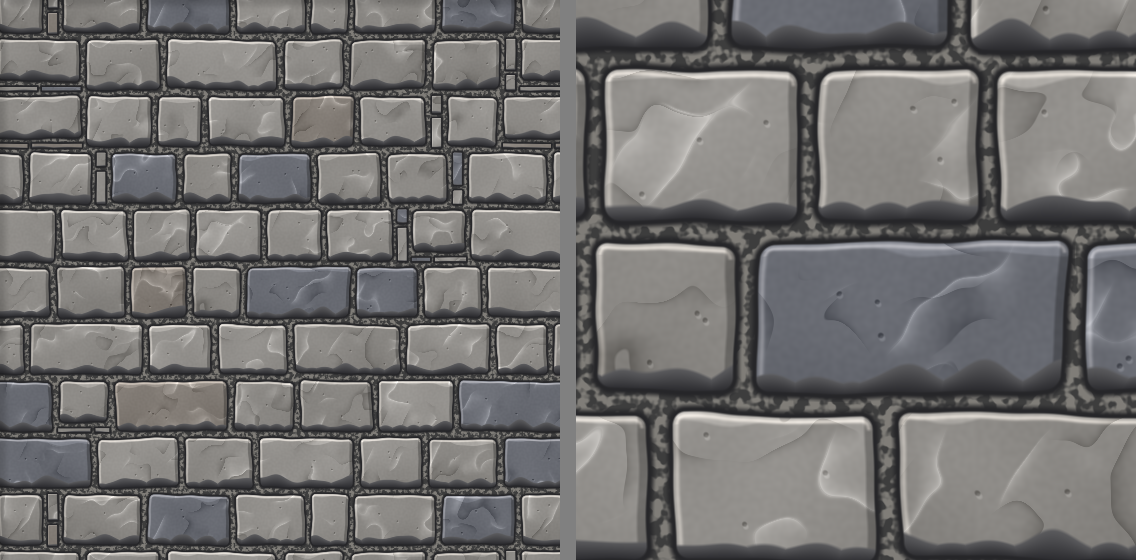
Left, the full canvas; right, a detail of the centre.
Reproduce this texture procedurally as a WebGL 1 fragment shader.

```glsl
precision highp float;
// Grey hand-cut stone wall: nine tiling courses of bevelled, chipped blocks in gritty mortar.
uniform vec2 u_resolution;

float hash(vec2 p) {
  vec3 q = fract(p.xyx * 0.1031);
  q += dot(q, q.yzx + 33.33);
  return fract((q.x + q.y) * q.z);
}

float corner(vec2 cell, vec2 offset) {
  float angle = 6.2832 * hash(cell);
  return dot(vec2(cos(angle), sin(angle)), offset);
}

// Gradient noise, about -0.7 to 0.7
float noise(vec2 p) {
  vec2 i = floor(p), f = p - i, u = f * f * f * (f * (f * 6.0 - 15.0) + 10.0);
  vec2 e = vec2(1.0, 0.0);
  return mix(mix(corner(i, f), corner(i + e, f - e), u.x),
             mix(corner(i + e.yx, f - e.yx), corner(i + 1.0, f - 1.0), u.x), u.y);
}

// Jittered joint position, wrapping after count stones
float joint(float i, float row, float count) {
  return i + 0.58 * (hash(vec2(mod(i, count), row) + 11.0) - 0.5);
}

// One inside a strip of the given width, zero beyond it
float band(float dist, float width) {
  return 1.0 - smoothstep(width - 0.012, width + 0.012, dist);
}

// Scar with one sharp side and one fading side
float chip(float n) {
  return smoothstep(0.0, 0.015, n) * exp(-8.0 * max(n, 0.0));
}

// Stone surface; c is centred, ext the half size, d the signed distance, s the scale
vec3 stone(vec2 c, vec2 ext, float d, float s, vec2 id, vec2 g) {
  float tone = hash(id + 4.4);
  vec3 col = vec3(0.555, 0.545, 0.53) + 0.05 * (hash(id + 9.2) - 0.5);
  col = mix(col, vec3(0.41, 0.42, 0.45), step(0.9, tone));
  col = mix(col, vec3(0.5, 0.475, 0.45), step(tone, 0.12));
  col += 0.05 * noise(g * 1.3) + 0.04 * c.y + 0.018 * noise(g * 22.0);

  // Diagonal chisel scars
  vec2 k = mat2(0.8, -0.6, 0.6, 0.8) * g * vec2(1.0, 1.0);
  k = k * vec2(1.1, 2.0) + 0.35 * noise(g * 3.0);
  float scar = noise(k), mask = smoothstep(-0.05, 0.3, noise(g * 1.6 + 7.0));
  col += mask * (0.16 * chip(scar) + 0.12 * exp(-70.0 * abs(scar)));
  col -= 0.13 * smoothstep(-0.05, 0.3, noise(g * 1.4 + 23.0)) * chip(noise(k * 1.3 + 40.0));

  // Small pits
  for (int j = 0; j < 3; j++) {
    vec2 at = vec2(hash(id + float(j) * 3.1 + 0.7), hash(id + float(j) * 5.3 + 1.9));
    vec2 o = c - 1.4 * ext * (at - 0.5);
    float big = step(0.6, s);
    col += 0.08 * big * (1.0 - smoothstep(0.008, 0.024, length(o + vec2(-0.008, 0.016))));
    col -= 0.16 * big * (1.0 - smoothstep(0.008, 0.022, length(o)));
  }

  // Bevels: light above and left, dark to the right and below
  float low = c.y + ext.y, top = ext.y - c.y, left = c.x + ext.x, right = ext.x - c.x;
  float topWidth = s * (0.05 + 0.16 * max(noise(g * vec2(2.0, 0.6) + 3.0), 0.0));
  float lowWidth = s * (0.08 + 0.24 * abs(noise(g * vec2(2.2, 0.8) + 15.0)));
  float below = band(low, lowWidth);
  col *= 1.0 + 0.18 * band(top, topWidth) + 0.1 * band(left, 0.055 * s);
  col *= 1.0 - 0.25 * band(right, 0.065 * s);
  vec3 underside = mix(vec3(0.15, 0.15, 0.165), vec3(0.36, 0.36, 0.37), clamp(low / lowWidth, 0.0, 1.0));
  col = mix(col, underside, below);

  // Bright rim and dark outline
  float rim = (d + 0.038 * s) / 0.014;
  float lit = max(band(top, 0.09 * s), 0.6 * band(left, 0.09 * s)) * (1.0 - below);
  col += vec3(0.2, 0.19, 0.18) * lit * exp(-rim * rim);
  return mix(col, vec3(0.15, 0.15, 0.16), smoothstep(-0.022, -0.005, d));
}

void main() {
  vec2 uv = gl_FragCoord.xy / u_resolution;
  vec2 q = (uv - vec2(0.0, 0.021)) / 0.1016;   // one unit per course
  float px = 1.0 / (0.1016 * u_resolution.y);

  // Course and stone cell
  float row = mod(floor(q.y), 9.0);
  float count = 6.0 + step(0.5, hash(vec2(row, 3.0)));
  float pitch = 9.2 / count;
  float x = mod(q.x + 9.2 * hash(vec2(row, 7.0)), 9.2) / pitch;
  float i = floor(x);
  i += step(joint(i + 1.0, row, count), x) - step(x, joint(i, row, count));
  float start = joint(i, row, count);
  vec2 p = vec2((x - start) * pitch, fract(q.y));
  vec2 lo = vec2(0.0), hi = vec2((joint(i + 1.0, row, count) - start) * pitch, 1.0);
  vec2 id = vec2(mod(i, count), row);

  // Filler slivers beside or below some stones
  float split = 0.3 + 0.4 * hash(id + 61.0);
  if (hi.x > 1.0 && hash(id + 31.0) > 0.88) {
    float cut = hi.x - 0.25;
    if (p.x > cut) {
      lo.x = cut;
      if (p.y > split) lo.y = split; else hi.y = split;
      id += 100.0 + lo.y;
    } else hi.x = cut;
  } else if (hash(id + 47.0) > 0.8) {
    if (p.y < 0.15) {
      split *= hi.x;
      hi.y = 0.15;
      if (p.x > split) lo.x = split; else hi.x = split;
      id += 200.0 + lo.x;
    } else lo.y = 0.15;
  }

  // Uneven rounded block
  vec2 c = p - 0.5 * (lo + hi), ext = 0.5 * (hi - lo);
  float s = clamp(min(ext.x, ext.y) / 0.4, 0.15, 1.0);
  vec2 g = p + 60.0 * vec2(hash(id + 1.3), hash(id + 8.1));
  vec2 skew = vec2(hash(id + 2.7), hash(id + 5.9)) - 0.5;
  c += s * vec2(0.07, 0.06) * skew * c.yx;
  c += 0.03 * s * vec2(noise(g * 2.5), noise(g * 2.5 + 19.0));
  ext -= mix(0.022, 0.045, s) + 0.025 * s * hash(id + 6.6);
  vec2 b = abs(c) - ext + 0.09 * s;
  float d = length(max(b, 0.0)) + min(max(b.x, b.y), 0.0) - 0.09 * s;

  // Gritty mortar, shadowed beside the stones
  vec2 m = mod(q, vec2(9.2, 9.0));
  float grit = smoothstep(-0.2, 0.25, noise(m * 14.0) + 0.5 * noise(m * 31.0));
  vec3 mortar = mix(vec3(0.24, 0.24, 0.24), vec3(0.5, 0.49, 0.47), grit);
  mortar = mix(vec3(0.15, 0.15, 0.16), mortar, smoothstep(0.0, 0.045, d));

  vec3 col = mix(stone(c, ext, d, s, id, g), mortar, smoothstep(-px, px, d));
  col *= mix(0.85, 1.0, smoothstep(0.0, 0.02, min(uv.x, 1.0 - uv.y)));
  gl_FragColor = vec4(col, 1.0);
}
```
